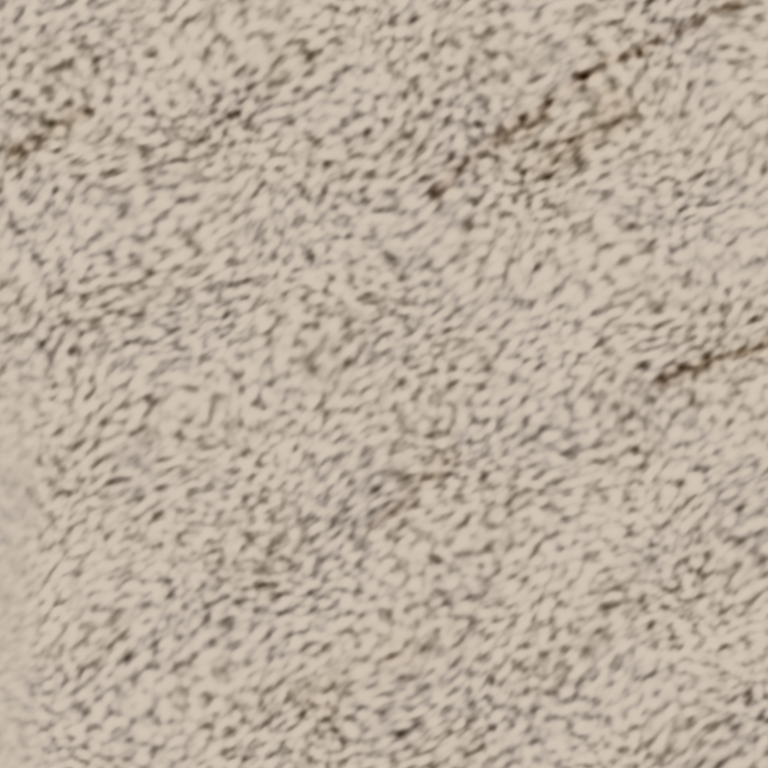
Give the GLSL for this texture, as a Shadertoy shader.

```glsl
// Pale sandy stone covered in small slanted dark specks, with a few brown veins.
// Stretched gradient noise makes the grain; soft segments darken it into veins;
// a soft-plus curve turns the sum into flat light ground and deep dark specks.

#define GRAIN_FREQ vec2(46.0, 76.0)   // cells along and across the grain
#define GRAIN_ANGLE 0.66              // slant of the specks, radians
#define GRAIN_CONTRAST 3.15
#define WARP 0.022                    // bending of the grain direction
#define MOTTLE 1.1                    // broad light and dark patches
#define DEPTH 0.1                     // darkness per unit of tone
#define LIGHT_SAND vec3(0.825, 0.775, 0.712)
#define VEIN_TINT vec3(0.0, 0.012, 0.022)
#define VIOLET_TINT vec3(0.0, 0.002, 0.022)

const float TAU = 6.2831853;
const int VEINS = 8;

// Vein end points (xy to zw), then half width and strength
const vec4 VEIN_LINE[VEINS] = vec4[VEINS](
    vec4(0.57, 0.755, 0.76, 0.90), vec4(0.76, 0.90, 0.98, 1.01),
    vec4(0.71, 0.785, 0.81, 0.86), vec4(0.86, 0.503, 1.02, 0.565),
    vec4(0.02, 0.80, 0.11, 0.86),  vec4(0.48, 0.31, 0.59, 0.41),
    vec4(0.20, 0.76, 0.40, 0.94),  vec4(0.39, 0.08, 0.61, 0.19));
const vec2 VEIN_SHAPE[VEINS] = vec2[VEINS](
    vec2(0.012, 1.7), vec2(0.008, 1.9), vec2(0.028, 1.2), vec2(0.010, 1.9),
    vec2(0.013, 1.3), vec2(0.013, 1.0), vec2(0.030, 0.55), vec2(0.050, 0.5));

float hash(vec2 p) {
    return fract(sin(dot(p, vec2(127.1, 311.7))) * 43758.5453);
}

vec2 rotate(vec2 p, float angle) {
    float c = cos(angle), s = sin(angle);
    return vec2(c * p.x + s * p.y, c * p.y - s * p.x);
}

// Slope contribution of one lattice corner
float corner(vec2 cell, vec2 offset) {
    float angle = TAU * hash(cell);
    return dot(vec2(cos(angle), sin(angle)), offset);
}

float gradientNoise(vec2 p) {
    vec2 i = floor(p), f = fract(p), e = vec2(1.0, 0.0);
    vec2 u = f * f * f * (f * (f * 6.0 - 15.0) + 10.0);
    float low = mix(corner(i, f), corner(i + e.xy, f - e.xy), u.x);
    float high = mix(corner(i + e.yx, f - e.yx), corner(i + e.xx, f - e.xx), u.x);
    return mix(low, high, u.y);
}

// Overlapping stretched layers hide the lattice of each single one
float grain(vec2 p) {
    float sum = gradientNoise(rotate(p, GRAIN_ANGLE) * GRAIN_FREQ);
    sum += gradientNoise(rotate(p, GRAIN_ANGLE - 0.25) * GRAIN_FREQ * 1.13 + 37.4);
    sum += 0.4 * gradientNoise(rotate(p, GRAIN_ANGLE + 0.2) * GRAIN_FREQ * 1.7 + 81.7);
    return sum;
}

float segmentDistance(vec2 p, vec2 a, vec2 b) {
    vec2 along = b - a;
    float t = clamp(dot(p - a, along) / dot(along, along), 0.0, 1.0);
    return length(p - a - along * t);
}

float veins(vec2 p) {
    vec2 ragged = p + 0.014 * vec2(gradientNoise(p * 22.0), gradientNoise(p * 22.0 + 50.3));
    float sum = 0.0;
    for (int i = 0; i < VEINS; i++) {
        float d = segmentDistance(ragged, VEIN_LINE[i].xy, VEIN_LINE[i].zw) / VEIN_SHAPE[i].x;
        sum += VEIN_SHAPE[i].y * exp(-d * d);
    }
    return sum * (0.9 + 0.8 * gradientNoise(p * 17.0 + 9.1));
}

void mainImage(out vec4 fragColor, in vec2 fragCoord) {
    vec2 p = fragCoord / iResolution.y;

    // Grain, gently bent
    vec2 bend = vec2(gradientNoise(p * 6.0 + 3.7), gradientNoise(p * 6.0 + 61.2));
    float tone = GRAIN_CONTRAST * grain(p + WARP * bend);

    // The lower left margin is worn smooth
    float worn = (1.0 - smoothstep(0.01, 0.08, p.x + 0.04 * bend.x))
               * (1.0 - smoothstep(0.4, 0.62, p.y));
    tone *= 1.0 - 0.65 * worn;

    // Broad patches and veins
    tone += MOTTLE * gradientNoise(rotate(p, GRAIN_ANGLE) * vec2(4.0, 9.0) + 20.6);
    float vein = veins(p);
    tone += vein;

    // Soft-plus tone curve
    float dark = DEPTH * log(1.0 + exp(1.3 * tone + 0.06));
    vec3 color = LIGHT_SAND - dark;

    // Violet cast in the half tones, warm brown in the veins
    float violet = smoothstep(-0.25, 0.3, gradientNoise(p * 8.0 + 14.9));
    color += VIOLET_TINT * violet * smoothstep(0.02, 0.12, dark);
    color -= VEIN_TINT * clamp(vein, 0.0, 1.5);

    fragColor = vec4(clamp(color, 0.0, 1.0), 1.0);
}
```
